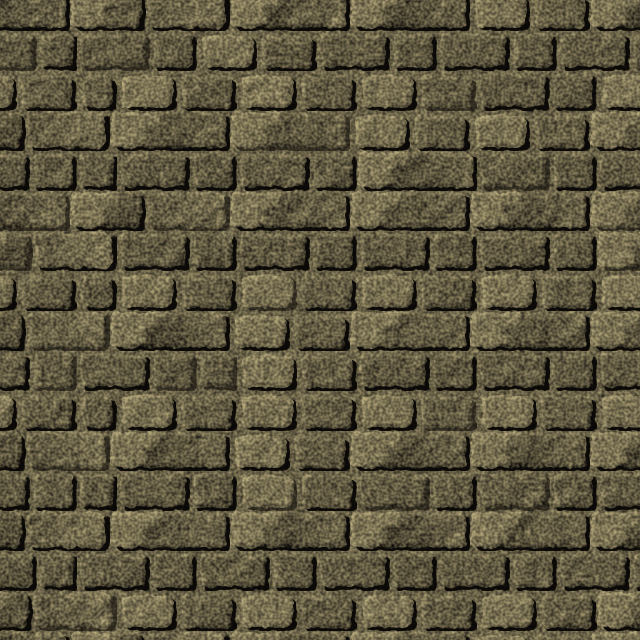
Write a WebGL 2 fragment shader that draws this texture.

```glsl
#version 300 es
precision highp float;
// Weathered olive-brown stone wall: 16 courses of three alternating bonds
// (long slabs, wide + narrow pairs, even pairs), each stone a chipped rounded
// box lit from the upper left, with a black cast shadow and sandy grain.

#define CELLS 16.0        // courses, and bond cells across
#define BOND_START 7.75   // cell where the first bond group begins
#define COURSE_LIFT 0.22  // vertical offset of the courses
#define ODD_GROUPS 0.16   // chance that a group changes its bond
#define FADED 0.14        // chance that a stone's shadow is weak
#define CHIPPING 0.085    // roughness of the outlines
#define GRAIN 0.74        // strength of the sandy grain
#define BEVEL 0.23        // strength of the lit and shaded rims
#define SHADOW_OFFSET vec2(0.105, 0.085)
#define DARK vec3(0.045, 0.036, 0.027)
#define LIGHT vec3(0.57, 0.53, 0.388)

uniform vec2 u_resolution;
out vec4 fragColor;

// Whole-number remainder, safe against rounding in the division.
float wrap(float n, float period) { return floor(mod(n + 0.5, period)); }
vec2 wrap(vec2 n, vec2 period) { return floor(mod(n + 0.5, period)); }

float hash(vec2 p) {
    uvec2 q = uvec2(ivec2(p + 0.5) + 7);
    uint h = (q.x * 73856093u) ^ (q.y * 19349663u);
    h = (h ^ (h >> 15)) * 2246822519u;
    h = (h ^ (h >> 13)) * 3266489917u;
    return float((h >> 12) & 0xffffu) / 65536.0;
}

float corner(vec2 cell, vec2 toPoint, vec2 period) {
    float angle = 6.2832 * hash(wrap(cell, period));
    return dot(vec2(cos(angle), sin(angle)), toPoint);
}

// Gradient noise that wraps after a whole number of lattice cells.
float noise(vec2 p, vec2 period) {
    vec2 i = floor(p), f = fract(p), e = vec2(1, 0);
    vec2 s = f * f * f * (f * (f * 6.0 - 15.0) + 10.0);
    return mix(mix(corner(i, f, period), corner(i + e, f - e, period), s.x),
               mix(corner(i + e.yx, f - e.yx, period), corner(i + 1.0, f - 1.0, period), s.x), s.y);
}

float roundBox(vec2 p, vec2 lo, vec2 hi, float radius) {
    vec2 d = abs(p - 0.5 * (lo + hi)) - 0.5 * (hi - lo) + radius;
    return length(max(d, 0.0)) + min(max(d.x, d.y), 0.0) - radius;
}

void main() {
    vec2 uv = gl_FragCoord.xy / u_resolution;
    float soft = 0.7 * CELLS / min(u_resolution.x, u_resolution.y);

    // Course, counted downwards, and its bond: 0 slab, 1 wide + narrow, 2 even.
    float down = (1.0 - uv.y) * CELLS + COURSE_LIFT;
    float row = wrap(floor(down), CELLS);
    float bond = wrap(wrap(row + 3.0, 8.0), 3.0);

    // Groups of three cells; one in each course is four cells long.
    float bondShift = bond < 0.5 ? 0.0 : bond < 1.5 ? 0.18 : 1.17;
    float rowShift = bond < 1.5 && hash(vec2(row, 40)) > 0.75 ? 1.0 : 0.0;
    float along = mod(uv.x * CELLS - BOND_START - bondShift - rowShift, CELLS);
    float longGroup = 2.0 + floor(2.0 * hash(vec2(row, 41)));
    float past = step(3.0 * longGroup + 4.0, along);
    float group = floor((along - past) / 3.0);
    if (past < 0.5) group = min(group, longGroup);
    float isLong = group == longGroup ? 1.0 : 0.0;
    vec2 p = vec2(along - 3.0 * group - past, fract(down));
    float odd = hash(vec2(row, 50.0 + group));
    if (odd < ODD_GROUPS) bond = wrap(bond + (odd < 0.5 * ODD_GROUPS ? 1.0 : 2.0), 3.0);

    // Stone inside its group.
    float split = bond < 0.5 ? mix(3.0, 1.9, isLong) : bond < 1.5 ? 1.83 : 1.5;
    float width = 3.0 + isLong;
    float part = step(split, p.x);
    vec2 span = part < 0.5 ? vec2(0, split) : vec2(split, width);
    if (isLong > 0.5 && bond > 0.5 && part > 0.5) {
        part += step(3.0, p.x);
        span = part > 1.5 ? vec2(3, 4) : vec2(split, 3);
    }
    float inset = 0.03 + 0.045 * bond;
    vec2 lo = vec2(span.x + inset, inset);
    vec2 hi = vec2(span.y - 0.115, bond == 1.0 ? 0.885 : 0.91);
    float radius = bond < 0.5 ? 0.15 : bond < 1.5 ? 0.09 : 0.23 - 0.1 * min(part, 1.0);

    // Chipped outline and the shadow it throws down to the right.
    vec2 local = p + 8.0 * vec2(bond, part);
    float chips = CHIPPING * (noise(local * 3.3, vec2(64)) + 0.45 * noise(local * 9.0, vec2(128)));
    float edge = roundBox(p, lo, hi, radius) + chips;
    float shadowEdge = roundBox(p - SHADOW_OFFSET, lo, hi, radius) + chips;
    float stone = 1.0 - smoothstep(-soft, soft, edge);
    float shadow = 1.0 - smoothstep(-soft, 1.6 * soft, shadowEdge);
    shadow *= hash(vec2(row * 8.0 + group, 70.0 + part)) < FADED ? 0.6 : 1.0;

    // Wrapping surface detail: slanted tool marks, hollows and sand.
    float streak = noise(vec2(48.0 * (uv.x - uv.y), 16.0 * uv.y), vec2(48, 16));
    float hollow = noise(uv * 40.0, vec2(40)) - noise(uv * 40.0 + vec2(-0.4, 0.4), vec2(40));
    float sand = 0.7 * noise(uv * 216.0, vec2(216)) + 0.35 * noise(uv * 112.0, vec2(112));

    // Face tone; slabs break along a slanted ridge into a light and a dark facet.
    float ridge = p.x - 1.2 + 0.5 * p.y + 0.3 * noise(local * 3.0, vec2(64));
    float facet = smoothstep(-0.08, 0.08, ridge);
    float face = bond < 0.5 ? mix(0.83, 0.45 + 0.09 * p.x, facet)
               : bond < 1.5 ? 0.63 : 0.81 - 0.16 * min(part, 1.0);
    face += 0.22 * streak * (bond < 0.5 ? facet : 0.6) + 0.12 * hollow;
    float rim = smoothstep(-0.15, 0.0, edge);
    face -= BEVEL * rim * (edge - shadowEdge) / SHADOW_OFFSET.x;

    float mortar = mix(0.7 + 0.1 * hollow, 0.0, shadow);
    float tone = mix(mortar, face, stone);
    tone += GRAIN * sand * mix(1.0 - 0.9 * shadow, 1.0, stone);
    fragColor = vec4(mix(DARK, LIGHT, clamp(tone, 0.0, 1.25)), 1.0);
}
```
